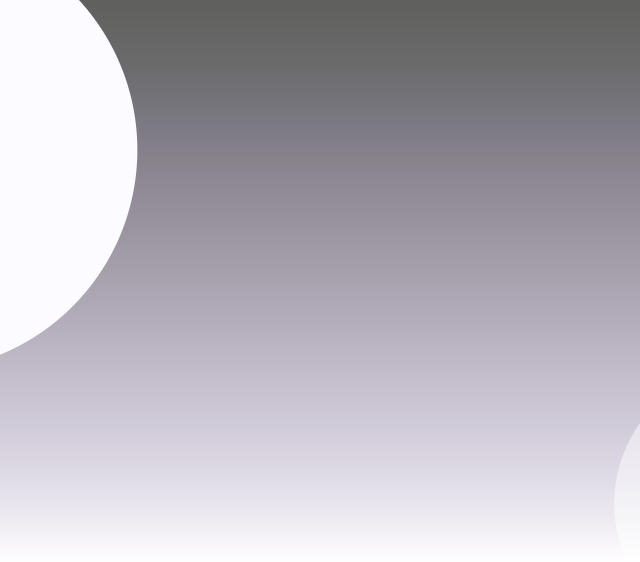
Write a Shadertoy shader that draws this background.

```glsl
// A smooth vertical gradient from charcoal through mauve grey to white,
// with a large pale disc cut by the left edge and a translucent one at right.
// Colour stops are blended in a loop; discs are antialiased distance fields.

const int STOP_COUNT = 10;

// Each stop holds a colour and its depth below the top edge (0 to 1).
const vec4 STOPS[STOP_COUNT] = vec4[STOP_COUNT](
    vec4(0.373, 0.373, 0.365, 0.0),
    vec4(0.420, 0.420, 0.424, 0.12),
    vec4(0.486, 0.478, 0.518, 0.225),
    vec4(0.525, 0.502, 0.545, 0.27),
    vec4(0.660, 0.637, 0.688, 0.5),
    vec4(0.762, 0.740, 0.798, 0.667),
    vec4(0.857, 0.836, 0.885, 0.82),
    vec4(0.882, 0.872, 0.918, 0.865),
    vec4(0.925, 0.915, 0.940, 0.92),
    vec4(1.000, 0.996, 1.000, 1.0)
);

const vec3 PALE_LILAC = vec3(0.988, 0.984, 1.0);
const vec3 WHITE = vec3(1.0);

// Piecewise linear blend through all colour stops.
vec3 gradient(float depth) {
    vec3 color = STOPS[0].rgb;
    for (int i = 1; i < STOP_COUNT; i++) {
        float blend = (depth - STOPS[i - 1].a) / (STOPS[i].a - STOPS[i - 1].a);
        color = mix(color, STOPS[i].rgb, clamp(blend, 0.0, 1.0));
    }
    return color;
}

// Coverage of a filled disc with an edge about one pixel wide.
float disc(vec2 point, vec2 center, float radius, float pixel) {
    float dist = length(point - center) - radius;
    return clamp(0.5 - dist / pixel, 0.0, 1.0);
}

void mainImage(out vec4 fragColor, in vec2 fragCoord) {
    // Height spans 0 to 1; width spans 0 to the aspect ratio.
    float pixel = 1.0 / iResolution.y;
    vec2 point = fragCoord * pixel;
    float aspect = iResolution.x * pixel;

    // Background
    vec3 color = gradient(1.0 - point.y);

    // Solid disc at upper left
    float leftDisc = disc(point, vec2(-0.1496, 0.7333), 0.394, pixel);
    color = mix(color, PALE_LILAC, leftDisc);

    // Translucent disc at lower right
    float rightDisc = disc(point, vec2(aspect + 0.2015, 0.1037), 0.2474, pixel);
    color = mix(color, WHITE, 0.5 * rightDisc);

    fragColor = vec4(color, 1.0);
}
```
